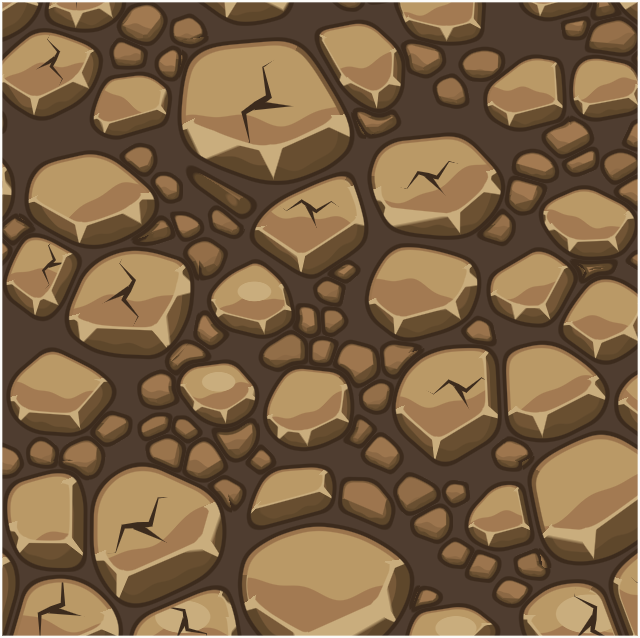
Reproduce this texture procedurally as a Shadertoy shader.

```glsl
// Cartoon cobbles: bevelled tan boulders with pebbles filling the dark earth between.
// Both layers are weighted cellular noise; each cell holds a rounded convex polygon
// whose planes also give an inset top face, side facets and bright ridges.

const vec3 EARTH = vec3(0.31, 0.24, 0.19);
const vec3 OUTLINE = vec3(0.235, 0.17, 0.115);
const vec3 SHADE = vec3(0.37, 0.28, 0.17);
const vec3 SIDE = vec3(0.47, 0.35, 0.22);
const vec3 BROWN = vec3(0.64, 0.48, 0.32);
const vec3 TAN = vec3(0.73, 0.60, 0.40);
const vec3 RIDGE = vec3(0.79, 0.68, 0.49);
const vec3 FRAME = vec3(0.99, 0.99, 0.98);
const vec2 LIGHT = vec2(-0.35, 0.94);
const vec2 AXES = vec2(1.2, 0.86);
const vec2 STONE_GRID = vec2(0.19, 0.165);
const vec2 STONE_RADII = vec2(0.048, 0.138);
const vec2 PEBBLE_GRID = vec2(0.068, 0.052);
const vec2 PEBBLE_RADII = vec2(0.022, 0.04);
const vec2 VIEW = vec2(3.0, 5.0);
const float STONE_GAP = 0.008;
const float PEBBLE_GAP = 0.006;
const float PEBBLE_MARGIN = 0.012;
const float PEBBLE_ROOM = 0.014;
const float OUTLINE_WIDTH = 0.006;
const float FRAME_WIDTH = 0.0036;

struct Shape { vec2 id, center, normal; float radius, edge, face, next, room; };

vec2 hash2(vec2 p) {
    vec3 q = fract(p.xyx * vec3(0.1031, 0.1030, 0.0973));
    q += dot(q, q.yzx + 33.33);
    return fract((q.xx + q.yz) * q.zy);
}

float smoothMax(float a, float b, float k) {
    float h = max(k - abs(a - b), 0.0) / k;
    return max(a, b) + 0.25 * k * h * h;
}

float fill(float d) { return clamp(0.5 - d * iResolution.y / 1.2, 0.0, 1.0); }

// Cuts the shape by a plane; planes turned from the light get a deeper bevel.
void addPlane(inout Shape s, float d, vec2 n) {
    s.edge = smoothMax(s.edge, d, 0.3 * s.radius);
    float lift = d + s.radius * (0.05 + 0.38 * max(0.0, -dot(n, LIGHT)));
    if (lift > s.face) { s.next = s.face; s.face = lift; s.normal = n; }
    else s.next = max(s.next, lift);
}

// Irregular polygon around a tilted ellipse; site = centre and radius.
Shape polygon(vec2 p, vec3 site, vec2 id) {
    Shape s = Shape(id, site.xy, vec2(0.0, 1.0), site.z, -1.0, -1.0, -1.0, 1.0);
    float tilt = hash2(id + 31.0).x - 0.5;
    for (int k = 0; k < 7; k++) {
        vec2 h = hash2(id + 17.3 * float(k + 1));
        float a = (float(k) + 0.6 * h.x) * 6.2832 / 7.0;
        vec2 n = vec2(cos(a + tilt), sin(a + tilt));
        float reach = length(vec2(cos(a), sin(a)) * AXES) * mix(0.87, 1.1, h.y);
        addPlane(s, dot(p - site.xy, n) - site.z * reach, n);
    }
    return s;
}

vec3 siteOf(vec2 id, vec2 grid, vec2 radii) {
    vec2 shift = vec2(0.5 * mod(id.y, 2.0), 0.0) + 0.6 * (hash2(id) - 0.5);
    float size = hash2(id + 57.0).x;
    return vec3((id + 0.5 + shift) * grid, mix(radii.x, radii.y, size * size));
}

// Shape owning p, and the clearance from p to every shape near by.
Shape layer(vec2 p, vec2 grid, vec2 radii, float gap, out float clearance) {
    vec2 base = floor(p / grid), ownId = base;
    vec3 own = vec3(0.0);
    float best = 1e3;
    for (int k = 0; k < 25; k++) {
        vec2 id = base + vec2(k % 5 - 2, k / 5 - 2);
        vec3 c = siteOf(id, grid, radii);
        float power = dot(p - c.xy, p - c.xy) - c.z * c.z;
        if (power < best) { best = power; own = c; ownId = id; }
    }
    Shape s = polygon(p, own, ownId);
    clearance = 1.0;
    for (int k = 0; k < 25; k++) {
        vec2 id = base + vec2(k % 5 - 2, k / 5 - 2);
        if (id == ownId) continue;
        vec3 c = siteOf(id, grid, radii);
        vec2 to = c.xy - own.xy;
        float span = length(to);
        float border = (dot(p - c.xy, p - c.xy) - c.z * c.z - best) / (2.0 * span);
        addPlane(s, gap - border, to / span);
        s.room = min(s.room, 0.5 * (span + (own.z * own.z - c.z * c.z) / span));
        if (border < 0.05) clearance = min(clearance, max(polygon(p, c, id).edge, gap + border));
    }
    clearance = min(clearance, s.edge);
    return s;
}

// Tapered zigzag with one branch, in units of the stone radius.
float crack(vec2 q, float turn) {
    q = mat2(cos(turn), sin(turn), -sin(turn), cos(turn)) * (q - vec2(0.0, 0.15));
    float zigzag = 0.4 * abs(fract(1.7 * q.x + 0.3) - 0.5);
    float stem = abs(q.y - zigzag) - 0.05 * (1.0 - abs(q.x) / 0.5);
    float drop = 0.1 - q.y;
    return min(stem, max(abs(q.x + 0.4 * q.y) - 0.06 * (1.0 - drop / 0.4), -drop));
}

vec3 paint(vec3 col, Shape s, vec2 p, bool pebble) {
    float r = s.radius, facing = dot(s.normal, LIGHT);
    vec2 q = (p - s.center) / r, h = hash2(s.id + 91.0), g = hash2(s.id + 113.0);
    float face = max(s.face, s.edge + 0.05 * r), seam = s.face - s.next;
    col = mix(col, OUTLINE, fill(s.edge - OUTLINE_WIDTH));

    // Side facets with a darker wavy foot
    vec3 side = facing > 0.2 && !pebble ? mix(SIDE, BROWN, 0.8) : mix(SHADE, SIDE, smoothstep(-1.3, -0.6, facing));
    float foot = 0.13 + 0.04 * sin(5.0 * q.x + 6.0 * h.x) + 0.02 * sin(13.0 * q.x);
    if (facing < 0.0) side = mix(side, SHADE, fill(-s.edge - foot * r));

    // Top face in two tones
    float tone = q.y + 0.9 * (h.x - 0.5) * q.x + 0.12 * sin(3.0 * q.x + 6.0 * h.y) + 0.04 * sin(8.0 * q.x) - 0.03;
    vec3 top = mix(BROWN, TAN, fill(-tone * r));
    if (pebble) top = mix(mix(SIDE, BROWN, 0.45), mix(SIDE, BROWN, 0.6 + 0.4 * h.x), fill(-(tone + 0.2) * r));
    else if (g.y < 0.12) top = mix(top, RIDGE, fill((length((q - vec2(0.0, 0.3)) * vec2(1.0, 1.7)) - 0.5) * r));
    if (!pebble && g.x < 0.42 && r > 0.065) top = mix(top, OUTLINE, fill(crack(q, 3.0 * h.y - 1.5) * r));

    // Ridges along the lower rim, flared at corners and running down the seams
    if (!pebble) {
        float flare = 1.0 + 1.5 * exp(-seam / (0.08 * r));
        float width = 0.04 * r * flare * smoothstep(0.15, -0.3, facing);
        top = mix(top, RIDGE, (1.0 - fill(face + width)) * step(0.0005, width));
        float spike = seam - 0.09 * r * (1.0 - face / (0.28 * r));
        if (facing < 0.0) side = mix(side, RIDGE, fill(spike));
    }
    return mix(col, mix(side, top, fill(face)), fill(s.edge));
}

void mainImage(out vec4 fragColor, in vec2 fragCoord) {
    vec2 p = fragCoord / iResolution.y + VIEW;
    float clearance, siteRoom, unused;
    Shape stone = layer(p, STONE_GRID, STONE_RADII, STONE_GAP, clearance);
    vec3 col = EARTH;

    // Pebbles only where the boulders leave room
    if (clearance > 0.0) {
        Shape pebble = layer(p, PEBBLE_GRID, PEBBLE_RADII, PEBBLE_GAP, unused);
        layer(pebble.center, STONE_GRID, STONE_RADII, STONE_GAP, siteRoom);
        if (siteRoom > PEBBLE_ROOM) {
            pebble.edge = smoothMax(pebble.edge, PEBBLE_MARGIN - clearance, 0.01);
            pebble.face = max(pebble.face, PEBBLE_MARGIN - clearance + 0.004);
            col = paint(col, pebble, p, true);
        }
    }
    col = paint(col, stone, p, stone.room < 0.4 * stone.radius);

    vec2 rim = min(fragCoord, iResolution.xy - fragCoord) / iResolution.y;
    col = mix(col, FRAME, fill(min(rim.x, rim.y) - FRAME_WIDTH));
    fragColor = vec4(col, 1.0);
}
```
